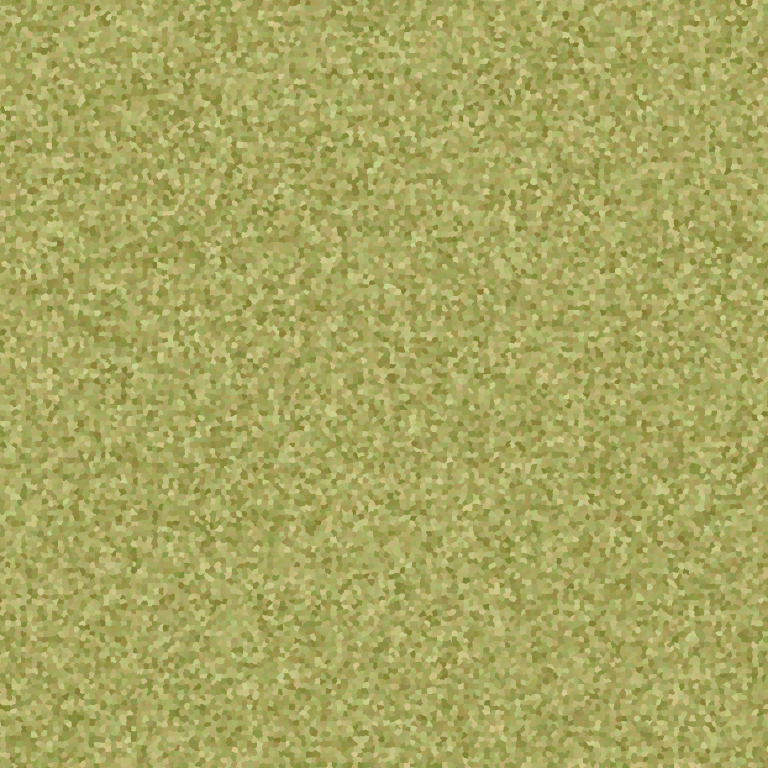
A Shadertoy shader for this texture:

```glsl
// Fine mosaic of olive, straw and moss coloured chips.
// A jittered grid of seeds gives Voronoi chips with slightly ragged outlines; each
// takes one flat colour from a light-dark tone plus a small tint. Supersampled.

const float CHIPS_ACROSS = 146.0;
const int SAMPLES = 3;

// Integer hash: four independent values in 0..1 for each grid cell
vec4 hashCell(vec2 cell, uint salt) {
    uvec4 v = uvec4(ivec4(cell.x, cell.y, cell.x + cell.y, cell.x - cell.y));
    v = (v + salt) * 1664525u + 1013904223u;
    v += v.yzxy * v.wxyz;
    v ^= v >> 16u;
    v += v.yzxy * v.wxyz;
    v ^= v >> 15u;
    return vec4(v & 0xffffu) / 65535.0;
}

// Smooth two-channel noise in -0.5..0.5 that roughens the outlines
vec2 wobble(vec2 p) {
    vec2 cell = floor(p);
    vec2 f = smoothstep(0.0, 1.0, p - cell);
    vec2 low = mix(hashCell(cell, 51u).xy, hashCell(cell + vec2(1, 0), 51u).xy, f.x);
    vec2 high = mix(hashCell(cell + vec2(0, 1), 51u).xy, hashCell(cell + 1.0, 51u).xy, f.x);
    return mix(low, high, f.y) - 0.5;
}

// Grid cell that owns the seed nearest to p
vec2 nearestChip(vec2 p) {
    vec2 home = floor(p);
    vec2 owner = home;
    float nearest = 1e3;
    for (int y = -1; y <= 1; y++) {
        for (int x = -1; x <= 1; x++) {
            vec2 cell = home + vec2(x, y);
            vec4 rnd = hashCell(cell, 17u);
            // Uneven jitter leaves some chips squarish and others angular
            float jitter = mix(0.3, 1.0, rnd.z);
            vec2 toSeed = cell + 0.5 + (rnd.xy - 0.5) * jitter - p;
            float dist = dot(toSeed, toSeed);
            if (dist < nearest) {
                nearest = dist;
                owner = cell;
            }
        }
    }
    return owner;
}

// Flat chip colour: tone from dark olive to straw, tint from moss to tan
vec3 chipColor(vec2 cell) {
    vec4 rnd = hashCell(cell, 91u);
    float tone = rnd.x + rnd.y - 1.0;
    float tint = rnd.z + rnd.w - 1.0;
    float chalk = hashCell(cell, 233u).x - 0.5;
    vec3 olive = vec3(0.660, 0.656, 0.376);
    return olive
        + tone * vec3(0.168, 0.163, 0.190)
        + tint * vec3(0.035, -0.030, 0.0)
        + chalk * vec3(0.0, 0.0, 0.050);
}

void mainImage(out vec4 fragColor, in vec2 fragCoord) {
    vec3 color = vec3(0.0);
    for (int j = 0; j < SAMPLES; j++) {
        for (int i = 0; i < SAMPLES; i++) {
            vec2 offset = (vec2(i, j) + 0.5) / float(SAMPLES) - 0.5;
            vec2 p = (fragCoord + offset) / iResolution.y * CHIPS_ACROSS;
            p += 0.35 * wobble(p * 2.3);
            color += chipColor(nearestChip(p));
        }
    }
    fragColor = vec4(color / float(SAMPLES * SAMPLES), 1.0);
}
```
